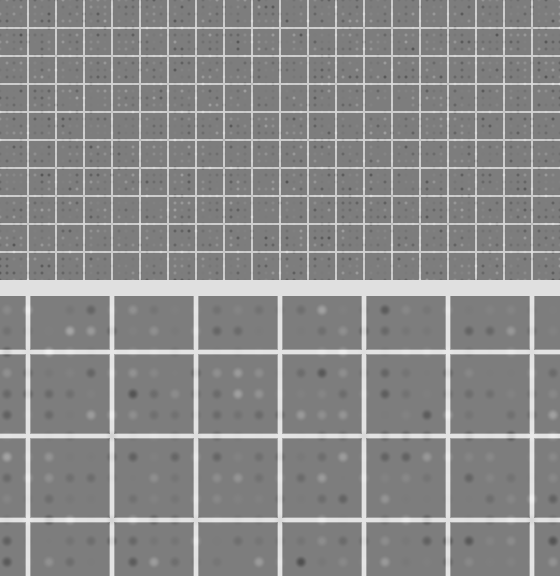
Top: the whole. Bottom: its middle third, enlarged.
A WebGL 1 fragment shader for this pattern:

```glsl
precision highp float;

// A grey ground ruled by thin pale lines into 20 by 10 square cells.
// Soft light and dark specks sit on a lattice four times finer than the grid;
// each speck takes its strength from a hash of its lattice point.

uniform vec2 u_resolution;

float hash(vec2 p) {
    vec3 q = fract(p.xyx * vec3(0.1031, 0.1030, 0.0973));
    q += dot(q, q.yzx + 33.33);
    return fract((q.x + q.y) * q.z);
}

// Signed brightness of the speck nearest to p, one lattice step per unit
float speckTone(vec2 p) {
    vec2 node = floor(p + 0.5);
    float spot = 1.0 - smoothstep(0.04, 0.34, length(p - node));
    // Two hashes summed: most specks are faint, a few are strong
    float strength = hash(node + 7.0) + hash(node + 131.0) - 1.08;
    return 0.17 * strength * spot;
}

// Coverage of the inner grid lines; the canvas border stays bare
float gridLines(vec2 cell, vec2 cellCount, vec2 pixel) {
    vec2 nearest = clamp(floor(cell + 0.5), vec2(1.0), cellCount - 1.0);
    vec2 dist = abs(cell - nearest);
    vec2 cover = clamp((0.028 - dist) / pixel + 0.5, 0.0, 1.0);
    return max(cover.x, cover.y);
}

void main() {
    vec2 cellCount = vec2(20.0, 10.0);
    vec2 cell = gl_FragCoord.xy / u_resolution * cellCount;
    vec2 pixel = cellCount / u_resolution;

    float line = gridLines(cell, cellCount, pixel);
    float tone = speckTone(cell * 4.0);

    // Specks show fully on the ground and only faintly through the lines
    float grey = mix(0.49, 0.89, line) + tone * (1.0 - 0.6 * line);
    gl_FragColor = vec4(vec3(grey), 1.0);
}
```
